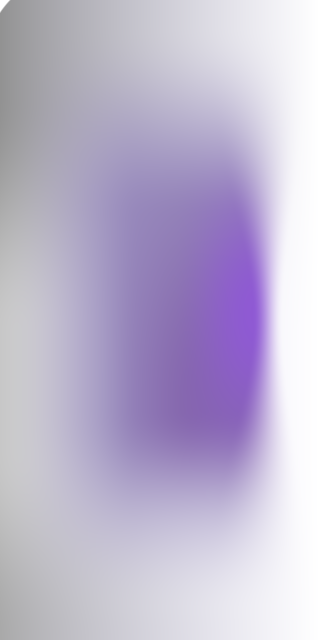
This background is drawn by a Shadertoy shader. Its source:

```glsl
// A blurred violet panel glowing on a grey-to-white backdrop.
// Soft bands built from smoothsteps shape the halo, core and hot spot;
// the right side falls off sharply and the top left corner is rounded.

// Rises over the span lo.x..lo.y and falls again over hi.x..hi.y
float softBand(float x, vec2 lo, vec2 hi) {
    return smoothstep(lo.x, lo.y, x) * (1.0 - smoothstep(hi.x, hi.y, x));
}

float bell(float x, float center, float width) {
    float d = (x - center) / width;
    return exp(-d * d);
}

// Grey on the left, darkest at the top, fading to white on the right
vec3 backdrop(vec2 uv) {
    float grey = mix(0.78, 0.57, smoothstep(0.48, 0.85, uv.y));
    grey -= 0.12 * (1.0 - smoothstep(0.0, 0.3, uv.y));
    vec3 color = vec3(mix(grey, 1.0, pow(uv.x, 0.88)));
    return color + vec3(0.0, -0.005, 0.03) * 4.0 * uv.x * (1.0 - uv.x);
}

// Lavender rim, deeper purple low in the middle, vivid violet at right
vec3 panelColor(vec2 uv) {
    vec3 lavender = vec3(0.60, 0.55, 0.74);
    vec3 plum = vec3(0.52, 0.40, 0.68);
    vec3 violet = vec3(0.56, 0.35, 0.83);

    float core = smoothstep(0.28, 0.62, uv.x)
               * softBand(uv.y, vec2(0.16, 0.36), vec2(0.38, 0.84));
    float hotSpot = smoothstep(0.53, 0.80, uv.x) * bell(uv.y, 0.51, 0.165);
    return mix(mix(lavender, plum, core), violet, hotSpot);
}

// The right edge is crisp at mid height and blurs toward the ends
float panelCoverage(vec2 uv) {
    float crisp = bell(uv.y, 0.5, 0.24);
    vec2 rightEdge = mix(vec2(0.64, 0.97), vec2(0.79, 0.885), crisp);
    return softBand(uv.x, vec2(0.02, 0.44), rightEdge)
         * softBand(uv.y, vec2(0.04, 0.36), vec2(0.66, 0.96));
}

// Signed distance to the rounded top left corner, in canvas heights
float cornerDistance(vec2 uv) {
    vec2 p = vec2(uv.x * 0.5, uv.y);
    vec2 center = vec2(0.1245, 0.8965);
    vec2 q = max(vec2(center.x - p.x, p.y - center.y), 0.0);
    return length(q) - 0.15;
}

void mainImage(out vec4 fragColor, in vec2 fragCoord) {
    vec2 uv = fragCoord / iResolution.xy;

    vec3 color = mix(backdrop(uv), panelColor(uv), panelCoverage(uv));

    // White outside the rounded corner
    float edge = 1.0 / iResolution.y;
    color = mix(color, vec3(1.0), smoothstep(-edge, edge, cornerDistance(uv)));

    fragColor = vec4(clamp(color, 0.0, 1.0), 1.0);
}
```
